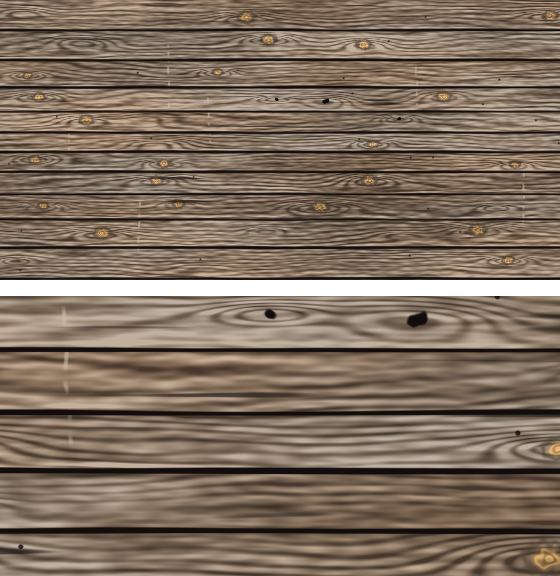
Top, the full canvas; bottom, a detail of the centre.
Write a WebGL 1 fragment shader that draws this texture.

```glsl
precision highp float;
uniform vec2 u_resolution;

#define PLANKS 11.0
#define RINGS 62.0
#define GAP_WIDTH 0.0052
#define KNOT_CELL 0.5
#define GRAIN_CONTRAST 0.45
#define GAP_COLOR vec3(0.07, 0.05, 0.05)
#define DARK_WOOD vec3(0.27, 0.22, 0.18)
#define MID_WOOD vec3(0.50, 0.425, 0.355)
#define PALE_WOOD vec3(0.76, 0.69, 0.62)
#define KNOT_COLOR vec3(0.72, 0.55, 0.33)
#define PAINT_COLOR vec3(0.80, 0.74, 0.66)

const float TAU = 6.28318;

float hash(vec2 p) {
  return fract(sin(dot(p, vec2(127.1, 311.7))) * 43758.5);
}

float cornerSlope(vec2 corner, vec2 offset) {
  float angle = TAU * hash(corner);
  return dot(vec2(cos(angle), sin(angle)), offset);
}

// Gradient noise, about -0.7 to 0.7
float noise(vec2 p) {
  vec2 i = floor(p), f = p - i;
  vec2 u = f * f * f * (f * (f * 6.0 - 15.0) + 10.0);
  vec2 e = vec2(1.0, 0.0);
  float low = mix(cornerSlope(i, f), cornerSlope(i + e.xy, f - e.xy), u.x);
  float high = mix(cornerSlope(i + e.yx, f - e.yx), cornerSlope(i + e.xx, f - e.xx), u.x);
  return mix(low, high, u.y);
}

// Depth of the lower edge of a plank; boards are narrower in the middle
float seam(float i) {
  return i / PLANKS + 0.038 * sin(TAU * (i - 0.3) / PLANKS) + 0.003;
}

void main() {
  vec2 p = gl_FragCoord.xy / u_resolution.y;
  float px = 1.0 / u_resolution.y;
  float depth = 1.0 - p.y + 0.002 * noise(vec2(p.x * 2.5, p.y * 6.0));

  // Plank under this point
  float plank = 0.0;
  for (int i = 0; i < 13; i++) plank += step(seam(float(i)), depth);
  float top = seam(plank - 1.0);
  float bottom = seam(plank);
  float fromTop = depth - top;
  float toSeam = bottom - depth;
  vec2 q = vec2(p.x + 7.3 * plank, depth + 3.1 * plank);

  // Growth rings, bent around the knots
  float field = depth * RINGS + 3.5 * noise(q * vec2(1.3, 9.0)) + 0.9 * noise(q * vec2(5.0, 30.0));
  float core = 0.0, rim = 0.0, hole = 0.0, knotRings = 0.0;
  for (int j = 0; j < 4; j++) {
    vec2 id = vec2(float(j) + 3.0, plank);
    float kind = hash(id + 17.0);
    float size = mix(0.6, 1.15, hash(id + 5.0));
    vec2 center = vec2((float(j) + hash(id)) * KNOT_CELL,
                       mix(top, bottom, mix(0.3, 0.7, hash(id + 9.0))));
    vec2 d = vec2(p.x, depth) - center;
    vec2 bend = d / (size * vec2(0.1, 0.021));
    field += 3.4 * smoothstep(0.1, 0.5, kind) * exp(-dot(bend, bend));

    float r = length(d / (size * vec2(0.026, 0.018))) + 0.35 * noise(d * 90.0 + id * 5.0);
    float amber = step(0.45, kind) * step(kind, 0.87);
    core += amber * (1.0 - smoothstep(0.55, 0.9, r));
    rim += amber * exp(-pow((r - 1.0) * 4.0, 2.0));
    knotRings += amber * sin(r * 16.0) * exp(-r * r);
    hole += step(0.9, kind) * (1.0 - smoothstep(0.3, 0.55, r));

    // Nail holes
    vec2 nail = vec2((float(j) + hash(id + 31.0)) * KNOT_CELL,
                     mix(top, bottom, mix(0.2, 0.8, hash(id + 37.0))));
    float nailDistance = length(vec2(p.x, depth) - nail);
    hole += 0.85 * step(0.5, hash(id + 41.0)) * (1.0 - smoothstep(0.003 - px, 0.003 + px, nailDistance));
  }

  // Wood tone from rings, fibres and weathering
  float late = 0.5 + 0.5 * sin(TAU * field);
  float contrast = GRAIN_CONTRAST * (1.0 + 0.8 * noise(q * vec2(2.0, 12.0)));
  float tone = 0.54 + 0.14 * (hash(vec2(plank, 2.0)) - 0.5);
  tone -= contrast * (late * late - 0.37);
  tone += 0.35 * noise(q * vec2(1.5, 7.0));
  tone += 0.45 * noise(q * vec2(6.0, 105.0));
  tone += 0.38 * noise(q * vec2(26.0, 160.0));
  tone += 0.28 * exp(-pow((toSeam - GAP_WIDTH - 0.004) / 0.003, 2.0));
  tone -= 0.3 * exp(-fromTop / 0.004);
  tone = clamp(tone, 0.0, 1.0);
  vec3 color = mix(DARK_WOOD, MID_WOOD, min(tone * 2.0, 1.0));
  color = mix(color, PALE_WOOD, max(tone * 2.0 - 1.0, 0.0));
  color *= 1.0 + vec3(0.06, 0.0, -0.06) * 1.5 * noise(q * vec2(1.1, 5.0));

  // Knots and cracks
  vec3 heart = KNOT_COLOR * (0.8 + 0.4 * tone + 0.25 * knotRings);
  color = mix(color, heart, 0.8 * min(core, 1.0));
  color = mix(color, DARK_WOOD, 0.6 * min(rim, 1.0));
  float crack = smoothstep(0.4, 0.54, noise(q * vec2(2.6, 72.0) + 11.0));
  color = mix(color, GAP_COLOR, max(0.65 * crack, min(hole, 1.0)));

  // Broken drips of old paint
  for (int k = 0; k < 6; k++) {
    vec2 id = vec2(float(k), 53.0);
    float start = hash(id + 3.0) * 0.85;
    float span = mix(0.06, 0.3, hash(id + 7.0));
    float lean = 0.12 * (hash(id + 13.0) - 0.5);
    float across = abs(p.x - 2.0 * hash(id) - lean * (depth - start) - 0.006 * noise(vec2(depth * 22.0, id.x)));
    float drip = 1.0 - smoothstep(0.001, 0.0025 + px, across);
    drip *= step(start, depth) * step(depth, start + span);
    drip *= smoothstep(-0.15, 0.2, noise(vec2(id.x * 4.0, depth * 38.0)));
    color = mix(color, PAINT_COLOR, 0.6 * drip);
  }

  // Shadowed gaps between planks
  float width = GAP_WIDTH + 0.004 * noise(vec2(p.x * 3.0, plank * 4.7))
              + 0.003 * (hash(vec2(plank, 8.0)) - 0.5);
  float gap = 1.0 - smoothstep(width - px, width + px, toSeam);
  gap = max(gap, 1.0 - smoothstep(0.0, 1.5 * px, fromTop));
  color = mix(color, GAP_COLOR, gap);

  gl_FragColor = vec4(color, 1.0);
}
```
